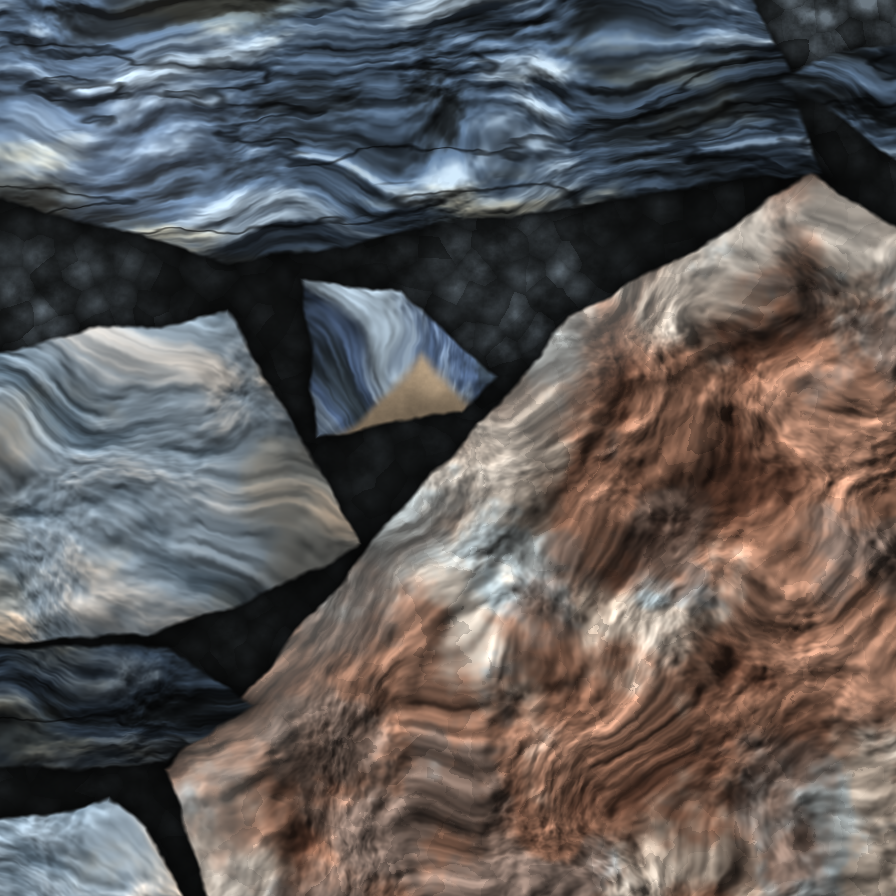
This texture is drawn by a three.js fragment shader. Its source:

```glsl
// Dry stone wall: blue slate slabs and a rusty boulder over dark crumbly gaps
varying vec2 vUv;

const vec3 INK = vec3(0.05, 0.055, 0.055);
const vec3 CHARCOAL = vec3(0.12, 0.14, 0.155);
const vec3 SLATE = vec3(0.25, 0.30, 0.34);
const vec3 STEEL = vec3(0.45, 0.50, 0.54);
const vec3 UMBER = vec3(0.36, 0.31, 0.28);
const vec3 STONE = vec3(0.56, 0.53, 0.50);
const vec3 PALE = vec3(0.73, 0.72, 0.70);
const vec3 TAN = vec3(0.64, 0.56, 0.46);
const vec3 RUST_TINT = vec3(0.80, 0.61, 0.52);
const vec3 COOL_TINT = vec3(0.80, 0.91, 1.00);
const vec2 TO_LIGHT = vec2(-0.006, 0.008);

float hash(vec2 p) {
  return fract(sin(dot(p, vec2(127.1, 311.7))) * 43758.5453);
}

float noise(vec2 p) {
  vec2 i = floor(p), f = fract(p);
  f = f * f * (3.0 - 2.0 * f);
  return mix(mix(hash(i), hash(i + vec2(1, 0)), f.x),
             mix(hash(i + vec2(0, 1)), hash(i + vec2(1, 1)), f.x), f.y);
}

float fbm(vec2 p) {
  float sum = 0.0, amp = 0.5, total = 0.0;
  for (int i = 0; i < 5; i++) {
    sum += amp * noise(p);
    total += amp;
    amp *= 0.56;
    p = p * 2.03 + 17.3;
  }
  return sum / total;
}

mat2 turn(float a) {
  return mat2(cos(a), -sin(a), sin(a), cos(a));
}

float spot(vec2 p, vec2 centre, float radius) {
  vec2 d = (p - centre) / radius;
  return exp(-dot(d, d));
}

// Nearest grain: x = distance to its centre, y = its random shade
vec2 grains(vec2 p) {
  vec2 cell = floor(p), best = vec2(2.0, 0.0);
  for (int y = -1; y <= 1; y++)
    for (int x = -1; x <= 1; x++) {
      vec2 c = cell + vec2(x, y);
      float d = length(c + vec2(hash(c), hash(c + 41.0)) - p);
      if (d < best.x) best = vec2(d, hash(c + 83.0));
    }
  return best;
}

// Convex outline from five counter-clockwise corners, negative inside
float cut(vec2 p, vec2 a, vec2 b) {
  vec2 e = normalize(b - a);
  return dot(p - a, vec2(e.y, -e.x));
}

float outline(vec2 p, vec2 a, vec2 b, vec2 c, vec2 d, vec2 e) {
  return max(max(max(cut(p, a, b), cut(p, b, c)), max(cut(p, c, d), cut(p, d, e))), cut(p, e, a));
}

// x = distance to the outline, y = how far the nearest side faces the light
vec2 shape(vec2 p, vec2 a, vec2 b, vec2 c, vec2 d, vec2 e) {
  float dist = outline(p, a, b, c, d, e);
  return vec2(dist, (outline(p + TO_LIGHT, a, b, c, d, e) - dist) / length(TO_LIGHT));
}

// Layered rock surface with embossed relief
vec3 rock(vec2 p, float tilt, vec2 stretch, float relief, vec3 shade, vec3 body, vec3 glint) {
  vec2 q = turn(tilt) * p * stretch;
  q += 1.3 * vec2(noise(p * 9.0), noise(p * 9.0 + 31.0));
  float tone = fbm(q);
  float slope = tone - fbm(q + turn(tilt) * TO_LIGHT * stretch);
  vec3 col = mix(shade, body, smoothstep(0.27, 0.5, tone));
  col = mix(col, glint, smoothstep(0.48, 0.72, tone));
  return col * clamp(1.0 + relief * slope, 0.35, 1.6);
}

// Lays a stone over the base with a contact shadow and a lit or dark rim
vec3 lay(vec3 base, vec3 col, vec2 s, float rim) {
  base *= 1.0 - 0.6 * exp(-max(s.x, 0.0) * 60.0);
  col *= 1.0 + rim * s.y * smoothstep(-0.045, 0.0, s.x);
  return mix(base, col, 1.0 - smoothstep(-0.003, 0.003, s.x));
}

void main() {
  vec2 p = vUv;
  vec2 w = p + 0.026 * (vec2(fbm(p * 11.0), fbm(p * 11.0 + 57.0)) - 0.5);

  // Mortar and rubble in the gaps
  vec2 g = grains(w * 34.0);
  float dust = spot(p, vec2(0.56, 0.68), 0.10) + 0.7 * spot(p, vec2(0.06, 0.65), 0.09)
             + 1.4 * spot(p, vec2(0.94, 0.98), 0.10) + 0.25;
  float crumb = (1.0 - 0.8 * g.x) * (0.4 + 0.6 * g.y) * fbm(p * 40.0) * 2.0;
  vec3 col = mix(INK, STEEL * 0.95, clamp(dust * crumb * 0.8, 0.0, 1.0));

  // Outlines
  vec2 slab = shape(w, vec2(-1.0, 1.05), vec2(0.25, 0.71), vec2(0.92, 0.81), vec2(0.80, 1.1), vec2(-1.0, 1.2));
  vec2 corner = shape(w, vec2(0.87, 0.905), vec2(1.3, 0.65), vec2(1.4, 0.9), vec2(1.2, 0.97), vec2(0.92, 0.935));
  vec2 block = shape(w, vec2(-0.3, 0.27), vec2(0.17, 0.288), vec2(0.4, 0.39), vec2(0.25, 0.655), vec2(-0.3, 0.55));
  vec2 wedge = shape(w, vec2(0.35, 0.512), vec2(0.52, 0.545), vec2(0.557, 0.585), vec2(0.45, 0.675), vec2(0.335, 0.69));
  vec2 sliver = shape(w, vec2(-0.3, 0.13), vec2(0.19, 0.15), vec2(0.28, 0.215), vec2(0.19, 0.275), vec2(-0.3, 0.275));
  vec2 foot = shape(w, vec2(-0.3, -0.3), vec2(0.25, -0.1), vec2(0.165, 0.07), vec2(0.125, 0.11), vec2(-0.3, 0.01));
  vec2 boulder = shape(w, vec2(0.28, -0.2), vec2(2.2, -0.06), vec2(0.91, 0.81), vec2(0.64, 0.645), vec2(0.19, 0.14));

  // Boulder: chipped face, rust and cool stains, pale margin, seam, slab shadow
  vec3 face = rock(w, 0.8, vec2(9.0, 14.0), 4.5, UMBER, STONE, PALE);
  face *= 0.87 + 0.26 * grains(w * 32.0 + 3.0 * fbm(p * 20.0)).y;
  float rust = fbm(p * 7.0 + 5.0) + 0.30 * spot(p, vec2(0.95, 0.47), 0.17)
             + 0.24 * spot(p, vec2(0.40, 0.08), 0.13) + 0.14 * spot(p, vec2(0.64, 0.46), 0.08);
  float cool = fbm(p * 8.0 + 23.0) + 0.25 * spot(p, vec2(0.87, 0.61), 0.07);
  face *= mix(vec3(1.0), COOL_TINT, smoothstep(0.48, 0.62, cool));
  face *= mix(vec3(1.04, 1.0, 0.96), RUST_TINT, smoothstep(0.46, 0.66, rust));
  face = mix(face, PALE * 0.95, 0.35 * smoothstep(-0.11, -0.03, boulder.x));
  float seam = (boulder.x + 0.12 + 0.09 * (fbm(p * 9.0) - 0.5)) / 0.011;
  face *= 1.0 - 0.4 * exp(-seam * seam) * smoothstep(0.5, 0.9, boulder.y);
  face *= mix(0.22, 1.0, smoothstep(0.0, 0.11, slab.x + 0.7 * max(p.x - 0.76, 0.0)));
  col = lay(col, face, boulder, 0.12);

  // Slate stones, from dark and blue to weathered
  vec3 blue = rock(w, 0.06, vec2(5.0, 21.0), 4.5, CHARCOAL, SLATE * vec3(1.05, 1.1, 1.2), STEEL * 1.15);
  blue += vec3(0.13, 0.14, 0.16) * spot(p, vec2(0.12, 0.82), 0.16);
  blue = mix(blue, blue * vec3(1.35, 1.2, 1.0), smoothstep(0.46, 0.64, fbm(p * vec2(4.0, 11.0) + 9.0)));
  float crack = abs(fbm(turn(0.06) * w * vec2(3.0, 13.0) + 71.0) - 0.5);
  blue *= 0.45 + 0.55 * smoothstep(0.0, 0.035, crack);
  col = lay(col, blue, slab, 0.45);
  col = lay(col, blue * 0.85, corner, 0.4);
  col = lay(col, blue * 0.5, sliver, 0.4);

  vec3 worn = rock(w, -0.2, vec2(6.0, 15.0), 3.5, SLATE * 1.15, STEEL, mix(STONE, PALE, 0.5));
  worn = mix(worn, worn * vec3(1.14, 1.03, 0.92), smoothstep(0.4, 0.62, fbm(p * 6.0 + 3.0)));
  col = lay(col, worn * mix(1.05, 0.82, smoothstep(0.20, 0.34, p.x)), block, 0.3);
  col = lay(col, worn * 1.15, foot, 0.3);

  // Small wedge with a tan broken edge
  vec3 chip = rock(w, -0.6, vec2(8.0, 15.0), 4.0, SLATE * 0.8, SLATE * vec3(1.15, 1.2, 1.4), STEEL * 1.25);
  float lip = 0.592 - 0.9 * abs(w.x - 0.47) + 0.02 * noise(p * 30.0);
  chip = mix(chip, TAN * (0.75 + 0.5 * fbm(p * 35.0)), 1.0 - smoothstep(lip - 0.012, lip + 0.012, w.y));
  col = lay(col, chip * mix(0.5, 1.0, smoothstep(0.335, 0.385, w.x)), wedge, 0.3);

  gl_FragColor = vec4(clamp(col, 0.0, 1.0), 1.0);
}
```
